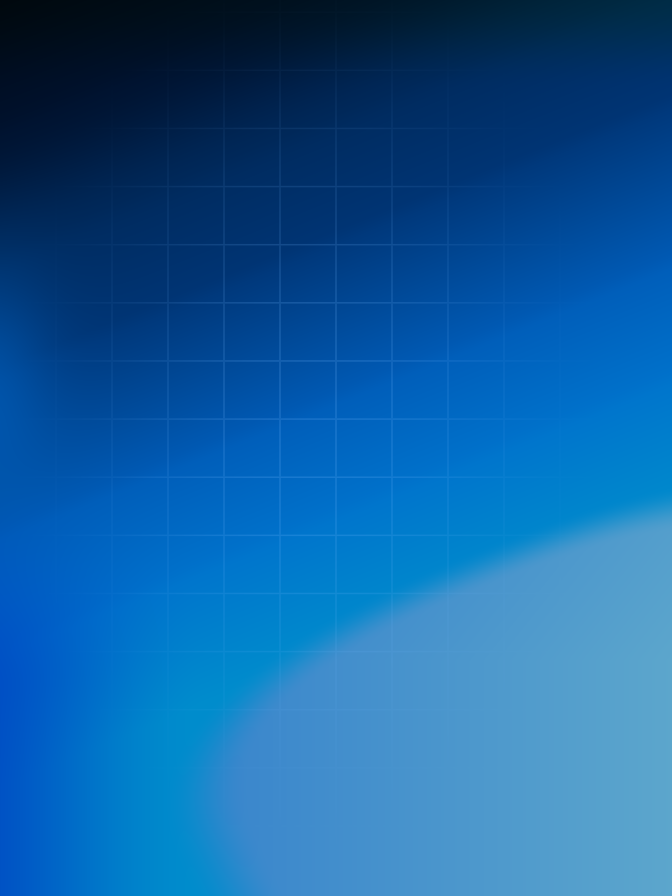
Reproduce this background procedurally as a Shadertoy shader.

```glsl
// Tilted blue gradient with a pale rounded glow and a faint fading grid.

const vec3 INK     = vec3(0.00, 0.03, 0.07);
const vec3 MIDNIGHT = vec3(0.00, 0.07, 0.18);
const vec3 NAVY    = vec3(0.00, 0.165, 0.365);
const vec3 DEEP    = vec3(0.00, 0.21, 0.465);
const vec3 COBALT  = vec3(0.00, 0.36, 0.72);
const vec3 AZURE   = vec3(0.00, 0.45, 0.80);
const vec3 CYAN    = vec3(0.00, 0.55, 0.80);
const vec3 ROYAL   = vec3(0.00, 0.28, 0.765);
const vec3 PALE    = vec3(0.21, 0.51, 0.80);
const vec3 MIST    = vec3(0.37, 0.66, 0.80);
const vec3 LINE    = vec3(0.45, 0.72, 1.00);

const vec2 TILT = vec2(0.927, 0.375);   // direction of the colour bands

// Linear position of x between a and b
float ramp(float a, float b, float x) {
    return clamp((x - a) / (b - a), 0.0, 1.0);
}

// Soft elliptical falloff, 1 at the centre
float glow(vec2 p, vec2 centre, vec2 radius) {
    vec2 q = (p - centre) / radius;
    return exp(-dot(q, q));
}

// Colour across the bands, from bright below to dark above
vec3 bandColour(float h) {
    vec3 c = mix(CYAN, AZURE, ramp(0.15, 0.35, h));
    c = mix(c, COBALT, ramp(0.33, 0.51, h));
    c = mix(c, DEEP, ramp(0.49, 0.73, h));
    c = mix(c, NAVY, ramp(0.71, 0.89, h));
    c = mix(c, MIDNIGHT, smoothstep(0.85, 1.08, h));
    return mix(c, INK, ramp(1.05, 1.24, h));
}

// Rounded lobe in tilted coordinates: below 0 inside, taller underneath
float lobe(vec2 q, vec2 centre, float halfWidth, float rise, float drop) {
    vec2 d = q - centre;
    d = abs(d) / vec2(halfWidth, d.y > 0.0 ? rise : drop);
    return pow(pow(d.x, 2.5) + pow(d.y, 2.5), 0.4) - 1.0;
}

// Coverage of lines repeated along one axis
float lines(float x, float spacing, float halfWidth, float pixel) {
    float d = abs(fract(x / spacing + 0.5) - 0.5) * spacing;
    float cover = clamp((halfWidth + 0.5 * pixel - d) / pixel, 0.0, 1.0);
    return min(cover, 2.0 * halfWidth / pixel);
}

void mainImage(out vec4 fragColor, in vec2 fragCoord) {
    // Canvas is 1 wide and 4/3 high
    vec2 p = fragCoord / iResolution.xy * vec2(1.0, 4.0 / 3.0);
    vec2 pixel = vec2(1.0, 4.0 / 3.0) / iResolution.xy;
    vec2 q = vec2(dot(p, TILT), dot(p, vec2(-TILT.y, TILT.x)));

    // Tilted bands, left glow and royal lower left
    vec3 colour = bandColour(q.y);
    colour = mix(colour, COBALT, 0.75 * glow(p, vec2(-0.02, 0.73), vec2(0.10, 0.18)));
    float corner = smoothstep(0.30, -0.10, p.x) * smoothstep(0.62, 0.30, p.y);
    colour = mix(colour, ROYAL, corner);

    // Slightly greener, dimmer top edge
    colour.b *= 1.0 - 0.28 * smoothstep(1.20, 1.34, p.y);

    // Pale lobe, lighter towards the right
    float edge = lobe(q, vec2(0.85, -0.05), 0.54, 0.24, 0.45);
    float inside = smoothstep(0.09, -0.15, edge);
    float light = ramp(0.25, 1.05, p.x - 0.8 * max(p.y - 0.35, 0.0));
    colour = mix(colour, mix(PALE, MIST, light), inside);

    // Grid fading out from the middle
    float grid = max(lines(p.x, 1.0 / 12.0, 0.0011, pixel.x),
                     lines(p.y - 0.0177, 0.0865, 0.0011, pixel.y));
    float fade = smoothstep(1.0, 0.1, length((p - vec2(0.46, 0.72)) / vec2(0.46, 0.70)));
    colour = mix(colour, LINE, 0.22 * grid * fade);

    fragColor = vec4(colour, 1.0);
}
```
